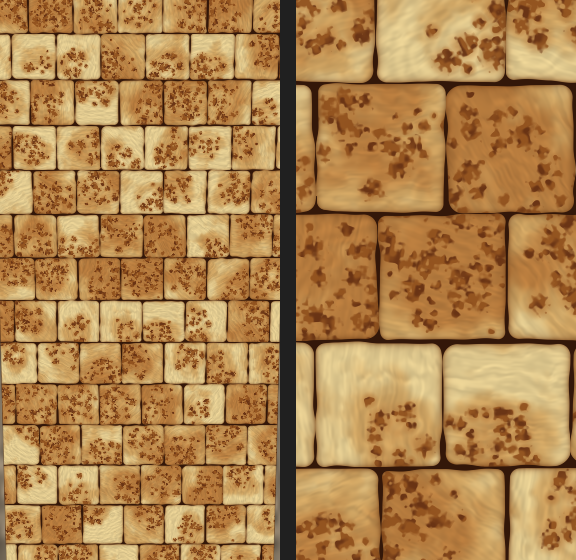
Left, the full canvas; right, a detail of the centre.
This texture is drawn by a Shadertoy shader. Its source:

```glsl
// Staggered courses of rounded burl-wood tiles with scorched joints, on a slightly tapering panel.

// Layout: course number is a quadratic in depth, tile width shrinks downwards
const vec3 COURSES = vec3(0.288, 11.80, 1.324);
const vec2 TILE_WIDTH = vec2(0.161, 0.145);   // top, bottom, as shares of the canvas
const float PANEL_HALF = 3.3;                 // half width of the panel in tiles
const float TILE_HALF = 0.492;
const float CORNER = 0.085;
const float WOBBLE = 0.030;

// Wood
const vec2 KNOT_SCALE = vec2(5.6, 10.0);      // knots per tile: coarse, fine
const vec2 KNOT_DENSITY = vec2(0.62, 0.36);
const float GRAIN_STRENGTH = 0.050;
const vec3 CREAM = vec3(0.88, 0.79, 0.56);
const vec3 HONEY = vec3(0.80, 0.635, 0.38);
const vec3 TAN = vec3(0.71, 0.48, 0.24);
const vec3 KNOT = vec3(0.56, 0.31, 0.11);
const vec3 KNOT_CORE = vec3(0.38, 0.17, 0.06);
const vec3 SCORCH = vec3(0.46, 0.26, 0.10);
const vec3 JOINT = vec3(0.20, 0.09, 0.035);
const vec3 BACKDROP = vec3(0.50, 0.45, 0.38);

vec2 hash22(vec2 p) {
    vec3 q = fract(p.xyx * vec3(0.1031, 0.1030, 0.0973));
    q += dot(q, q.yzx + 33.33);
    return fract((q.xx + q.yz) * q.zy);
}

float noise(vec2 p) {
    vec2 i = floor(p), f = fract(p);
    f = f * f * (3.0 - 2.0 * f);
    float low = mix(hash22(i).x, hash22(i + vec2(1, 0)).x, f.x);
    float high = mix(hash22(i + vec2(0, 1)).x, hash22(i + vec2(1, 1)).x, f.x);
    return mix(low, high, f.y);
}

float fbm(vec2 p) {
    float sum = 0.0, gain = 0.53;
    for (int i = 0; i < 4; i++) {
        sum += gain * noise(p);
        p = mat2(1.6, 1.2, -1.2, 1.6) * p + 7.3;
        gain *= 0.5;
    }
    return sum;
}

mat2 rotation(float a) {
    return mat2(cos(a), sin(a), -sin(a), cos(a));
}

float roundedBox(vec2 p, vec2 halfSize, float radius) {
    vec2 q = abs(p) - halfSize + radius;
    return length(max(q, 0.0)) + min(max(q.x, q.y), 0.0) - radius;
}

// 1 inside the burl cluster, fading to 0 at its reach
float clusterCover(vec2 p, float reach) {
    return 1.0 - smoothstep(reach * 0.55, reach, length(p * vec2(0.8, 1.15)));
}

// Speckled knots on two jittered grids inside the cluster: x = ink, y = stained halo
vec2 knots(vec2 p, vec2 seed, float reach) {
    vec2 ink = vec2(0.0);
    float ragged = (noise(p * 34.0 + seed) - 0.5) * 1.3;
    for (int layer = 0; layer < 2; layer++) {
        float scale = KNOT_SCALE[layer];
        vec2 home = floor(p * scale);
        for (int k = 0; k < 9; k++) {
            vec2 cell = home + vec2(k % 3 - 1, k / 3 - 1);
            vec2 jitter = hash22(cell + seed + float(layer) * 57.0);
            vec2 chance = hash22(cell + seed + 131.0 + float(layer) * 23.0);
            vec2 centre = (cell + 0.2 + 0.6 * jitter) / scale;
            float radius = mix(0.24, 0.52, chance.y) / scale;
            float present = step(chance.x, KNOT_DENSITY[layer] * clusterCover(centre, reach));
            float d = length(p - centre) / radius;
            vec2 stain = 1.0 - smoothstep(vec2(0.5, 0.6), vec2(1.15, 2.0), vec2(d + ragged, d));
            ink = max(ink, present * stain);
        }
    }
    return ink;
}

vec3 burlWood(vec2 p, vec2 id) {
    vec2 look = hash22(id + 19.0);
    vec2 seed = floor(hash22(id + 43.0) * 97.0);
    float reach = mix(0.38, 0.72, look.x);
    vec2 q = rotation(look.y * 6.283) * (p - (hash22(id + 71.0) - 0.5) * 0.65);

    // Figure: cloudy tone, darker round the burl, with rippled grain
    float cloud = fbm(q * 2.4 + seed);
    float tone = 0.62 * look.x + 1.5 * (cloud - 0.5) + 0.42 * clusterCover(q, reach * 1.25) - 0.06;
    vec3 wood = mix(CREAM, HONEY, smoothstep(0.0, 0.5, tone));
    wood = mix(wood, TAN, smoothstep(0.45, 1.05, tone));
    float ripple = sin(length(q * vec2(0.7, 1.2)) * 48.0 + cloud * 26.0);
    float fibre = noise(q * vec2(9.0, 46.0) + cloud * 8.0 + seed) - 0.5;
    wood *= 1.0 + GRAIN_STRENGTH * (0.6 * ripple + 2.0 * fibre);

    vec2 ink = knots(q, seed, reach);
    vec3 knotColor = mix(KNOT, KNOT_CORE, smoothstep(0.4, 0.85, noise(q * 21.0 + seed)));
    wood = mix(wood, TAN, 0.6 * ink.y);
    return mix(wood, knotColor, 0.9 * ink.x);
}

void mainImage(out vec4 fragColor, in vec2 fragCoord) {
    vec2 uv = fragCoord / iResolution.xy;
    float depth = 1.0 - uv.y;
    float width = mix(TILE_WIDTH.x, TILE_WIDTH.y, depth);
    float pixel = 1.0 / (width * iResolution.x);

    // Staggered courses, the stagger drifting slowly down the panel
    float course = COURSES.x + depth * (COURSES.y + depth * COURSES.z);
    float row = floor(course);
    float shift = mod(row, 2.0) < 0.5 ? -0.49 + 0.007 * row : 0.13 - 0.011 * row;
    float across = (uv.x - 0.5) / width;
    vec2 grid = vec2(across - shift, course);
    vec2 id = floor(grid);
    vec2 p = fract(grid) - 0.5;

    // Hand-cut outline: slight turn, size change and wavy edge
    vec2 cut = hash22(id + 5.0) - 0.5;
    vec2 bent = rotation(cut.x * 0.04) * p - cut.yx * 0.012;
    float edge = roundedBox(bent, TILE_HALF - 0.012 * abs(cut), CORNER + 0.06 * cut.y);
    edge += (noise(grid * 6.0) - 0.5) * WOBBLE;

    vec3 color = burlWood(p, id);
    color = mix(color, SCORCH, 0.65 * exp(min(edge, 0.0) * 42.0));
    color = mix(color, JOINT, smoothstep(-0.5 * pixel, 0.7 * pixel, edge));

    // Panel sides, with the backdrop showing past the taper
    float side = abs(across) - PANEL_HALF;
    color = mix(color, JOINT, 0.6 * smoothstep(-0.03, 0.0, side));
    vec3 backdrop = BACKDROP * (0.7 + 0.6 * noise(vec2(across * 4.0, course * 3.0)));
    color = mix(color, backdrop, smoothstep(-0.5 * pixel, 0.5 * pixel, side));
    fragColor = vec4(color, 1.0);
}
```
